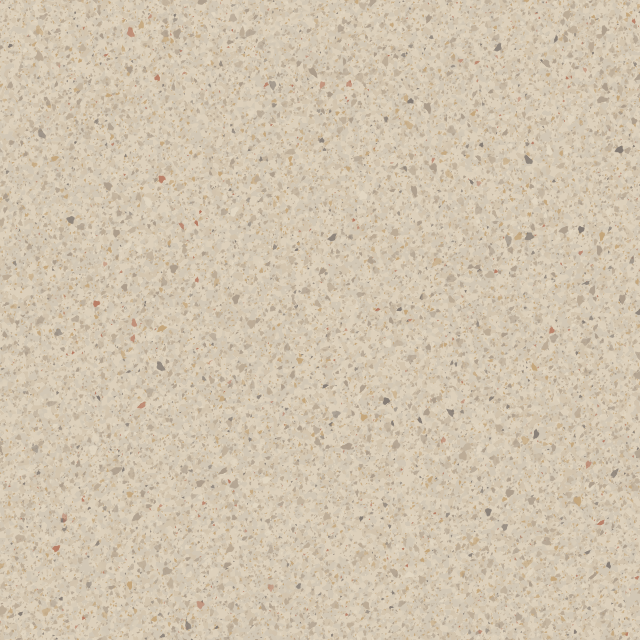
Give the GLSL for this texture, as a WebGL 1 fragment shader.

```glsl
precision highp float;
// Beige quartz composite: a mottled cream matrix set with fine to coarse stone grains.

uniform vec2 u_resolution;

#define MATRIX_CELLS 150.0   // flakes of the matrix across the canvas
#define COARSE_CELLS 50.0    // grid of each grain size
#define MEDIUM_CELLS 100.0
#define FINE_CELLS 200.0
#define COARSE_SHARE 0.36    // share of cells holding a grain
#define MEDIUM_SHARE 0.48
#define FINE_SHARE 0.50
#define LEAN 1.2             // preferred direction of the long axis, radians
#define LEAN_SPREAD 2.2
#define CLOUD_STRENGTH 0.07
#define SOFTNESS 0.0008      // smallest edge half-width

const vec3 CREAM = vec3(0.867, 0.817, 0.733);
const vec3 GREIGE = vec3(0.822, 0.780, 0.708);
const vec3 TAN = vec3(0.822, 0.762, 0.670);
const vec3 PALE = vec3(0.890, 0.845, 0.765);
const vec3 TAUPE = vec3(0.735, 0.670, 0.585);
const vec3 STONE = vec3(0.675, 0.615, 0.545);
const vec3 OCHRE = vec3(0.770, 0.650, 0.480);
const vec3 SLATE = vec3(0.520, 0.485, 0.455);
const vec3 RUST = vec3(0.720, 0.480, 0.385);

vec4 hash4(vec2 cell, float seed) {
  vec4 h = fract((cell.xyxy + seed * 17.3) * vec4(0.1031, 0.1030, 0.0973, 0.1099));
  h += dot(h, h.wzxy + 33.33);
  return fract((h.xxyz + h.yzzw) * h.zywx);
}

// Broad, faint light and dark areas from layered sines.
float clouds(vec2 p) {
  vec2 q = p + 0.12 * sin(p.yx * 9.0 + vec2(0.7, 2.1));
  return (sin(q.x * 11.0 + q.y * 6.0) + sin(q.y * 14.0 - q.x * 5.0 + 1.3)
    + 0.7 * sin(q.x * 27.0 - q.y * 19.0 + 4.0)) / 2.7;
}

// Smooth cellular blend of random tones.
vec3 matrixColor(vec2 p) {
  vec2 g = p * MATRIX_CELLS;
  vec2 home = floor(g);
  vec3 sum = vec3(0.0);
  for (int y = -1; y <= 1; y++) {
    for (int x = -1; x <= 1; x++) {
      vec2 cell = home + vec2(float(x), float(y));
      vec4 h = hash4(cell, 1.0);
      vec2 d = g - cell - h.xy;
      sum += vec3(h.zw, 1.0) * exp(-7.0 * dot(d, d));
    }
  }
  vec2 tone = sum.xy / sum.z;
  float light = tone.x + CLOUD_STRENGTH * clouds(p);
  vec3 color = mix(GREIGE, CREAM, smoothstep(0.26, 0.62, light));
  return mix(color, TAN, 0.8 * smoothstep(0.62, 0.82, tone.y));
}

vec3 grainColor(float pick, float fineness) {
  vec3 color = TAUPE;
  color = mix(color, STONE, step(0.42, pick));
  color = mix(color, OCHRE, step(0.74 - 0.22 * fineness, pick));
  color = mix(color, PALE, step(0.82 - 0.06 * fineness, pick));
  color = mix(color, SLATE, step(0.92 + 0.03 * fineness, pick));
  return mix(color, RUST, step(0.982, pick));
}

// Lay one size of angular, slightly elongated grains over a color.
vec3 addGrains(vec3 color, vec2 p, float cells, float share, float fineness, float seed) {
  vec2 g = p * cells;
  vec2 home = floor(g);
  float edge = max(SOFTNESS, 0.7 / u_resolution.y) * cells;
  for (int y = -1; y <= 1; y++) {
    for (int x = -1; x <= 1; x++) {
      vec2 cell = home + vec2(float(x), float(y));
      vec4 place = hash4(cell, seed);
      vec4 look = hash4(cell, seed + 5.0);
      float turn = LEAN + (place.z - 0.5) * LEAN_SPREAD;
      vec2 axis = vec2(cos(turn), sin(turn));
      vec2 d = g - cell - place.xy;
      float radius = mix(0.15, 0.31, look.x * look.x);
      float stretch = mix(1.05, 1.5, look.y);
      vec2 q = vec2(dot(d, axis) / stretch, dot(d, vec2(-axis.y, axis.x)) * stretch * 0.9);
      float a = atan(q.y, q.x + 0.00001);
      float lumps = 1.0 + 0.15 * sin(3.0 * a + look.z * 40.0) + 0.08 * sin(5.0 * a + look.x * 30.0);
      float cover = 1.0 - smoothstep(-edge, edge, length(q) * lumps - radius);
      float strength = mix(0.5, 1.0, look.z);
      color = mix(color, grainColor(look.w, fineness), cover * strength * step(place.w, share));
    }
  }
  return color;
}

void main() {
  vec2 p = gl_FragCoord.xy / u_resolution.y;
  vec3 color = matrixColor(p);
  color = addGrains(color, p, FINE_CELLS, FINE_SHARE, 1.0, 11.0);
  color = addGrains(color, p, MEDIUM_CELLS, MEDIUM_SHARE, 0.5, 23.0);
  color = addGrains(color, p, COARSE_CELLS, COARSE_SHARE, 0.0, 37.0);
  gl_FragColor = vec4(color, 1.0);
}
```
